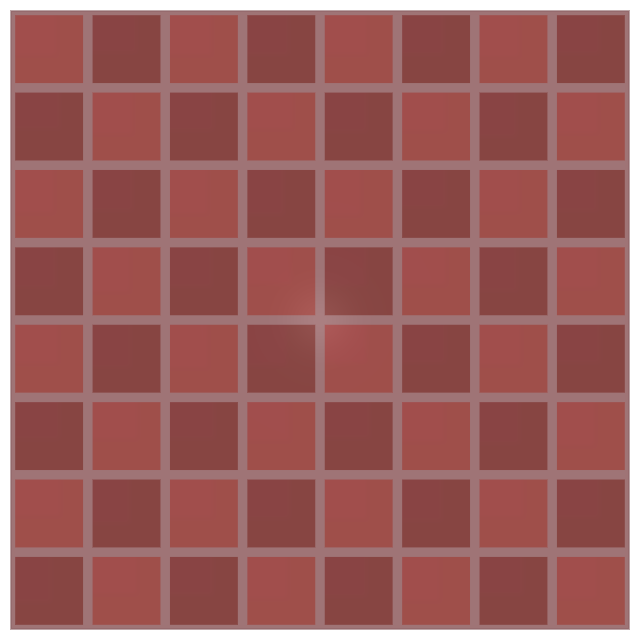
Write a WebGL 2 fragment shader that draws this pattern.

```glsl
#version 300 es
precision highp float;

uniform vec2 u_resolution;
out vec4 fragColor;

const float TILES = 8.0;
const float BOARD_HALF = 0.4837;
const float TILE_HALF = 0.4385;
const float RIM_WIDTH = 0.0016;

const vec3 PAPER = vec3(1.0);
const vec3 GROUT = vec3(0.622, 0.453, 0.461);
const vec3 RIM = vec3(0.54, 0.37, 0.385);
const vec3 DARK_TILE = vec3(0.529, 0.272, 0.260);
const vec3 LIGHT_TILE = vec3(0.622, 0.308, 0.292);

float hash(vec2 p) {
  vec3 q = fract(vec3(p.xyx) * 0.1031);
  q += dot(q, q.yzx + 33.33);
  return fract((q.x + q.y) * q.z);
}

float squareDistance(vec2 p, float halfSide) {
  vec2 d = abs(p) - halfSide;
  return length(max(d, 0.0)) + min(max(d.x, d.y), 0.0);
}

float coverage(float distance, float pixel) {
  return clamp(0.5 - distance / pixel, 0.0, 1.0);
}

// Slightly pinker patch toward the upper left of a tile
vec3 tileTint(vec2 local, vec2 cell) {
  vec2 reach = vec2(0.08, -0.08) + 0.12 * (hash(cell) - 0.5);
  float patchMask = (1.0 - smoothstep(-0.06, 0.06, local.x - reach.x))
                  * smoothstep(-0.06, 0.06, local.y - reach.y);
  return vec3(0.010, -0.004, 0.008) * patchMask;
}

vec3 tileColor(vec2 local, vec2 cell) {
  float parity = mod(cell.x + cell.y, 2.0);
  return mix(DARK_TILE, LIGHT_TILE, parity) + tileTint(local, cell);
}

// Faint highlight at the middle of the board
float centerGlow(vec2 p, float radius) {
  return 0.045 * exp(-dot(p, p) / (radius * radius));
}

void main() {
  float side = min(u_resolution.x, u_resolution.y);
  vec2 p = (gl_FragCoord.xy - 0.5 * u_resolution) / side;
  float pixel = 1.0 / side;

  // Checkered cells
  float pitch = 2.0 * BOARD_HALF / TILES;
  vec2 grid = (p + BOARD_HALF) / pitch;
  vec2 cell = floor(grid);
  vec2 local = fract(grid) - 0.5;

  float tile = coverage(squareDistance(local, TILE_HALF) * pitch, pixel);
  vec3 color = mix(GROUT, tileColor(local, cell), tile);
  color += centerGlow(p, 0.05);

  // Thin rim and surrounding margin
  float board = squareDistance(p, BOARD_HALF);
  color = mix(RIM, color, coverage(board + RIM_WIDTH, pixel));
  color = mix(PAPER, color, coverage(board, pixel));

  fragColor = vec4(color, 1.0);
}
```
